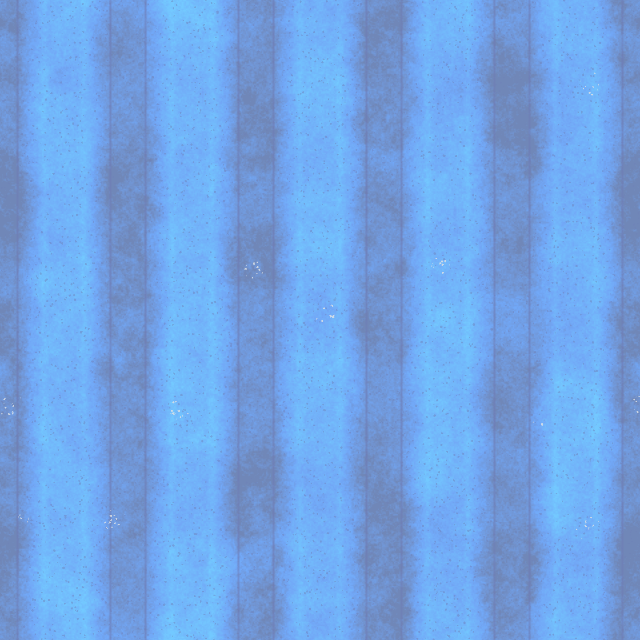
This texture is drawn by a WebGL 2 fragment shader. Its source:

```glsl
#version 300 es
precision highp float;
// Five painted blue corrugations with soft ridges, thin seams, grime and chipped paint.

uniform vec2 u_resolution;
out vec4 fragColor;

const float RIBS = 5.0;
const float SEAM_POS = 0.137;   // distance from valley centre, in ribs
const float CREST_POS = 0.344;

const vec3 SHADE = vec3(0.44, 0.53, 0.72);
const vec3 PAINT = vec3(0.445, 0.655, 0.965);
const vec3 LIGHT = vec3(0.45, 0.79, 1.0);
const vec3 SEAM = vec3(0.43, 0.48, 0.71);
const vec3 SPECK = vec3(0.43, 0.50, 0.72);
const vec3 CHIP = vec3(0.86, 0.88, 0.90);

// Integer hash of a cell, wrapped to the given period.
vec3 hashCell(vec2 cell, float period, uint seed) {
    uvec2 c = uvec2(mod(cell, period));
    uvec3 v = uvec3(c, seed) * 1664525u + 1013904223u;
    for (int i = 0; i < 2; i++) {
        v.x += v.y * v.z;
        v.y += v.z * v.x;
        v.z += v.x * v.y;
        v ^= v >> 16u;
    }
    return vec3(v & 65535u) / 65535.0;
}

float valueNoise(vec2 uv, float period, uint seed) {
    vec2 p = uv * period;
    vec2 cell = floor(p);
    vec2 f = fract(p);
    f = f * f * (3.0 - 2.0 * f);
    float a = hashCell(cell, period, seed).x;
    float b = hashCell(cell + vec2(1, 0), period, seed).x;
    float c = hashCell(cell + vec2(0, 1), period, seed).x;
    float d = hashCell(cell + vec2(1, 1), period, seed).x;
    return mix(mix(a, b, f.x), mix(c, d, f.x), f.y);
}

float layeredNoise(vec2 uv, float period, float gain, uint seed) {
    float sum = 0.0, total = 0.0, amp = 1.0;
    for (uint i = 0u; i < 6u; i++) {
        sum += amp * valueNoise(uv, period, seed + i);
        total += amp;
        amp *= gain;
        period *= 2.0;
    }
    return sum / total;
}

// Cellular noise: distance to the nearest point and that point's random id.
vec2 cellular(vec2 uv, float period, uint seed) {
    vec2 p = uv * period;
    vec2 base = floor(p);
    vec2 nearest = vec2(9.0, 0.0);
    for (int y = -1; y <= 1; y++) {
        for (int x = -1; x <= 1; x++) {
            vec2 cell = base + vec2(x, y);
            vec3 h = hashCell(cell, period, seed);
            float dist = length(cell + h.xy - p);
            if (dist < nearest.x) nearest = vec2(dist, h.z);
        }
    }
    return nearest;
}

// Ragged dots of mixed size on the chosen fraction of cellular points.
float flecks(vec2 uv, float period, float radius, float share, float pixel, uint seed) {
    vec2 point = cellular(uv, period, seed);
    float size = radius * (1.0 - 0.6 * point.y / share);
    float ragged = point.x + radius * (valueNoise(uv, period * 3.0, seed + 1u) - 0.5);
    float edge = 0.5 * period * pixel;
    return (1.0 - smoothstep(size - edge, size + edge, ragged)) * step(point.y, share);
}

float ridgeTone(float d) {
    float crest = (d - CREST_POS) / 0.03;
    return 0.25 + 0.46 * smoothstep(0.09, 0.35, d) + 0.10 * exp(-crest * crest);
}

float seamLine(float d, float pixel) {
    return 1.0 - smoothstep(0.0, 0.008 + pixel * RIBS, abs(d - SEAM_POS));
}

vec3 paintRamp(float tone) {
    vec3 low = mix(SHADE, PAINT, clamp(tone * 2.0, 0.0, 1.0));
    return mix(low, LIGHT, clamp(tone * 2.0 - 1.0, 0.0, 1.0));
}

void main() {
    vec2 uv = gl_FragCoord.xy / u_resolution;
    float pixel = 1.0 / min(u_resolution.x, u_resolution.y);
    float d = abs(fract(uv.x * RIBS + 0.5) - 0.5);

    // Rib shading, broad mottling and fine grain
    float mottle = layeredNoise(uv, 8.0, 0.75, 11u) - 0.5;
    float grain = valueNoise(uv, 480.0, 31u) + valueNoise(uv, 256.0, 32u) - 1.0;
    float tone = ridgeTone(d) + 0.8 * mottle + 0.15 * grain;

    // Grime gathers along the valleys and lower slopes
    float grime = smoothstep(0.42, 0.74, layeredNoise(uv, 12.0, 0.78, 51u));
    tone -= grime * mix(0.24, 0.05, smoothstep(0.15, 0.34, d));
    tone -= 0.06 * exp(-abs(d - SEAM_POS) / 0.02);
    vec3 color = paintRamp(tone);

    // Thin broken seams, faint dark specks and clustered paint chips
    float seamWear = 0.2 + 0.6 * layeredNoise(uv, 20.0, 0.9, 71u);
    color = mix(color, SEAM, seamLine(d, pixel) * seamWear);
    color = mix(color, SPECK, 0.45 * flecks(uv, 150.0, 0.24, 0.3, pixel, 81u));
    float cluster = flecks(uv, 14.0, 0.3, 0.15, pixel, 91u);
    float chips = flecks(uv, 220.0, 0.42, 0.22, pixel, 101u);
    color = mix(color, CHIP, 0.85 * chips * cluster);

    fragColor = vec4(color, 1.0);
}
```
